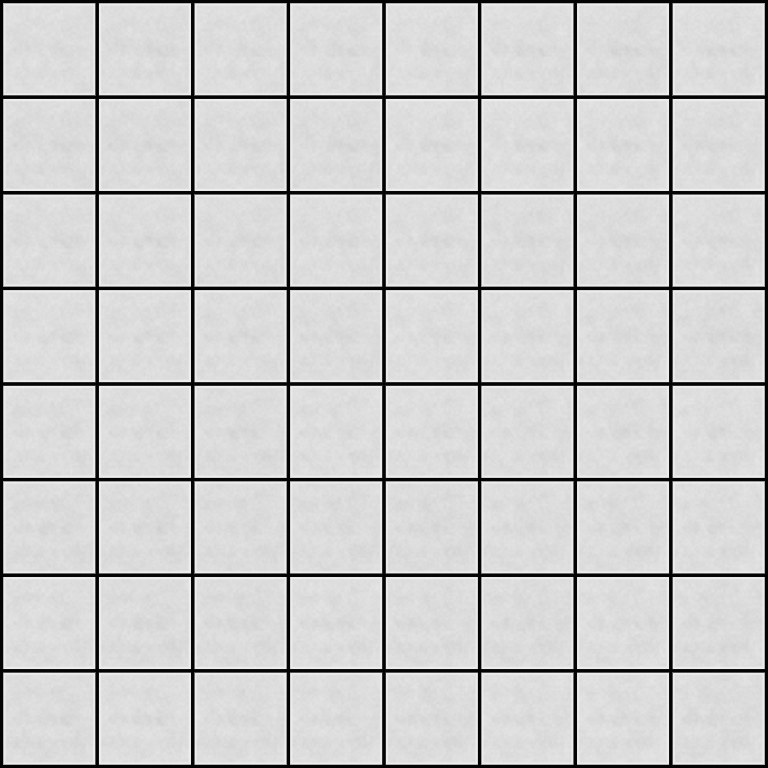
Write a WebGL 2 fragment shader that draws this pattern.

```glsl
#version 300 es
precision highp float;
// Pale grey square tiles with faint smudges, light rims and thin black joints.
uniform vec2 u_resolution;
out vec4 fragColor;

float hash(vec2 p) {
  vec3 q = fract(vec3(p.xyx) * 0.1031);
  q += dot(q, q.yzx + 33.33);
  return fract((q.x + q.y) * q.z);
}

float noise(vec2 p) {
  vec2 i = floor(p), f = fract(p);
  f = f * f * (3.0 - 2.0 * f);
  return mix(mix(hash(i), hash(i + vec2(1, 0)), f.x),
             mix(hash(i + vec2(0, 1)), hash(i + vec2(1, 1)), f.x), f.y);
}

// Rows of soft curled marks, strongest across the middle of the tile
float smudges(vec2 f, vec2 cell) {
  float sum = 0.0;
  for (int row = 0; row < 3; row++) {
    for (int col = 0; col < 3; col++) {
      vec2 id = vec2(col, row);
      vec2 center = vec2(0.22, 0.24) + id * vec2(0.25, 0.255);
      vec2 v = (f - center) * vec2(0.85, 1.15);
      float r = length(v);
      float curl = exp(-pow((r - 0.065) / 0.022, 2.0)) * (0.5 + 0.5 * sin(atan(v.y, v.x) * 2.0 + 0.8));
      float haze = exp(-r * r * 130.0);
      float strength = row == 1 ? 1.0 : (row == 0 ? 0.7 : 0.45);
      strength *= 0.6 + 0.7 * hash(cell * 3.7 + id * 11.0 + 80.0);
      sum += strength * (0.6 * curl + 0.6 * haze);
    }
  }
  return sum;
}

void main() {
  vec2 p = gl_FragCoord.xy / u_resolution;
  float pixel = 1.0 / min(u_resolution.x, u_resolution.y);

  // Eight tiles each way, centred, with whole joints at the outer edge
  float pitch = 0.1245;
  vec2 q = (p - 0.5) / pitch;
  vec2 cell = floor(q), f = fract(q);
  vec2 gap = min(f, 1.0 - f) * pitch;
  float edge = min(gap.x, gap.y);

  // Tile face: small tone shifts, smudges, mottling and fine grain
  float tone = 0.867 + 0.008 * (hash(cell + 40.0) - 0.5);
  tone -= 0.026 * smudges(f, cell);
  tone += 0.024 * (noise(f * 9.0 + cell * 0.3 + 20.0) - 0.5);
  tone += 0.022 * (noise(f * 30.0 + 60.0) - 0.5);
  tone += 0.022 * (noise(p * 400.0) - 0.5);

  // Light rim beside the joint
  float rim = 1.0 - smoothstep(0.0040, 0.0062, edge);
  tone = mix(tone, 0.935, rim * 0.9);

  // Black joint
  float joint = 1.0 - smoothstep(0.0023 - 0.6 * pixel, 0.0023 + 0.6 * pixel, edge);
  tone = mix(tone, 0.01, joint);

  fragColor = vec4(vec3(tone), 1.0);
}
```
